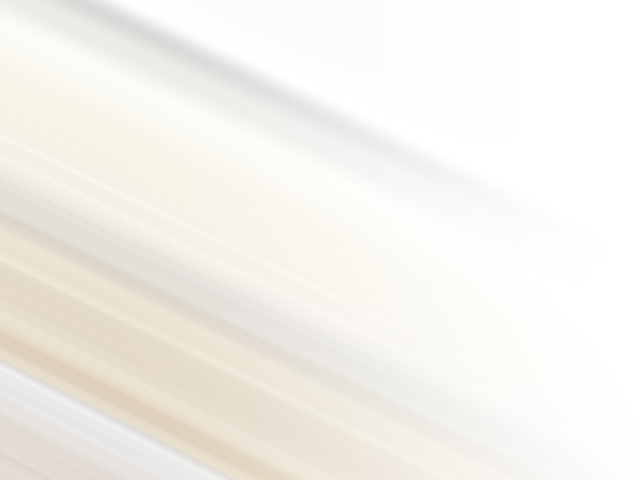
Write a WebGL 2 fragment shader that draws this background.

```glsl
#version 300 es
precision highp float;

#define SLOPE 0.475
#define FAN 0.07
#define FADE_START 0.22
#define FADE_END 1.34
#define FADE_SPREAD 0.22
#define STREAK_STRENGTH 0.055
#define STREAK_DENSITY 34.0

uniform vec2 u_resolution;
out vec4 fragColor;

const vec3 WHITE = vec3(1.0);
const vec3 IVORY = vec3(0.988, 0.984, 0.966);
const vec3 CREAM = vec3(0.970, 0.955, 0.908);
const vec3 SHELL = vec3(0.960, 0.944, 0.915);
const vec3 SILVER = vec3(0.850, 0.848, 0.840);
const vec3 MIST = vec3(0.930, 0.922, 0.910);
const vec3 STONE = vec3(0.892, 0.880, 0.856);
const vec3 TAUPE = vec3(0.860, 0.830, 0.782);
const vec3 SAND = vec3(0.922, 0.893, 0.828);
const vec3 TAN = vec3(0.890, 0.848, 0.785);
const vec3 GOLD = vec3(0.876, 0.818, 0.733);
const vec3 PEARL = vec3(0.910, 0.908, 0.908);
const vec3 BLUSH = vec3(0.889, 0.860, 0.836);

float hash(float n) {
    return fract(sin(n * 127.1) * 43758.5453);
}

float noise(float x) {
    float cell = floor(x);
    return mix(hash(cell), hash(cell + 1.0), smoothstep(0.0, 1.0, x - cell));
}

// Layered noise across the beams, centred on zero
float streaks(float depth, float along) {
    float sum = 0.0;
    float weight = 0.4;
    float density = STREAK_DENSITY;
    for (int i = 0; i < 4; i++) {
        sum += weight * (noise(depth * density + along * 0.4 + float(i) * 17.0) - 0.5);
        weight *= 0.8;
        density *= 1.8;
    }
    return sum;
}

float ridge(float depth, float center, float width) {
    float t = (depth - center) / width;
    return exp(-t * t);
}

// Colour across the beams, from the upper edge downward
vec3 beamColor(float d) {
    vec3 c = mix(WHITE, SILVER, smoothstep(-0.128, -0.074, d));
    c = mix(c, MIST, smoothstep(-0.076, -0.026, d));
    c = mix(c, IVORY, smoothstep(-0.015, 0.045, d));
    c = mix(c, CREAM, smoothstep(0.050, 0.180, d));
    c = mix(c, SHELL, smoothstep(0.230, 0.320, d));
    c = mix(c, STONE, smoothstep(0.320, 0.395, d));
    c = mix(c, TAUPE, smoothstep(0.420, 0.455, d));
    c = mix(c, SAND, smoothstep(0.456, 0.490, d));
    c = mix(c, TAN, smoothstep(0.530, 0.580, d));
    c = mix(c, SAND, smoothstep(0.605, 0.650, d) * 0.8);
    c = mix(c, GOLD, smoothstep(0.660, 0.700, d));
    c = mix(c, SAND, smoothstep(0.705, 0.735, d) * 0.6);
    c = mix(c, STONE, smoothstep(0.735, 0.752, d));
    c = mix(c, PEARL, smoothstep(0.750, 0.766, d));
    return mix(c, BLUSH, smoothstep(0.790, 0.880, d));
}

void main() {
    vec2 p = gl_FragCoord.xy / u_resolution.y;
    float down = 1.0 - p.y;

    // Depth across slightly fanning diagonal beams
    float rough = down - SLOPE * p.x;
    float depth = down - p.x * (SLOPE + FAN * rough * rough);
    vec3 color = beamColor(depth);

    // Fine streaks, strongest in the lower beams
    float grain = streaks(depth, p.x) * mix(0.2, 1.0, smoothstep(0.15, 0.36, depth));
    grain *= smoothstep(-0.08, 0.08, depth);
    color += grain * STREAK_STRENGTH * vec3(0.85, 1.0, 1.2);
    color += 0.02 * ridge(depth, 0.285, 0.006) + 0.02 * ridge(depth, 0.325, 0.005);
    color += 0.03 * ridge(depth, 0.768, 0.006) - 0.025 * ridge(depth, 0.748, 0.004);

    // Beams dissolve into white toward the right, the lower ones later
    float fadeEnd = FADE_END + FADE_SPREAD * smoothstep(0.0, 0.4, depth);
    float presence = 1.0 - smoothstep(FADE_START, fadeEnd, p.x);
    color = mix(WHITE, color, presence);

    // Faint cool haze above the beams
    float haze = smoothstep(1.25, 0.4, p.x) * smoothstep(-0.11, -0.24, depth);
    color -= 0.018 * haze;

    fragColor = vec4(clamp(color, 0.0, 1.0), 1.0);
}
```
